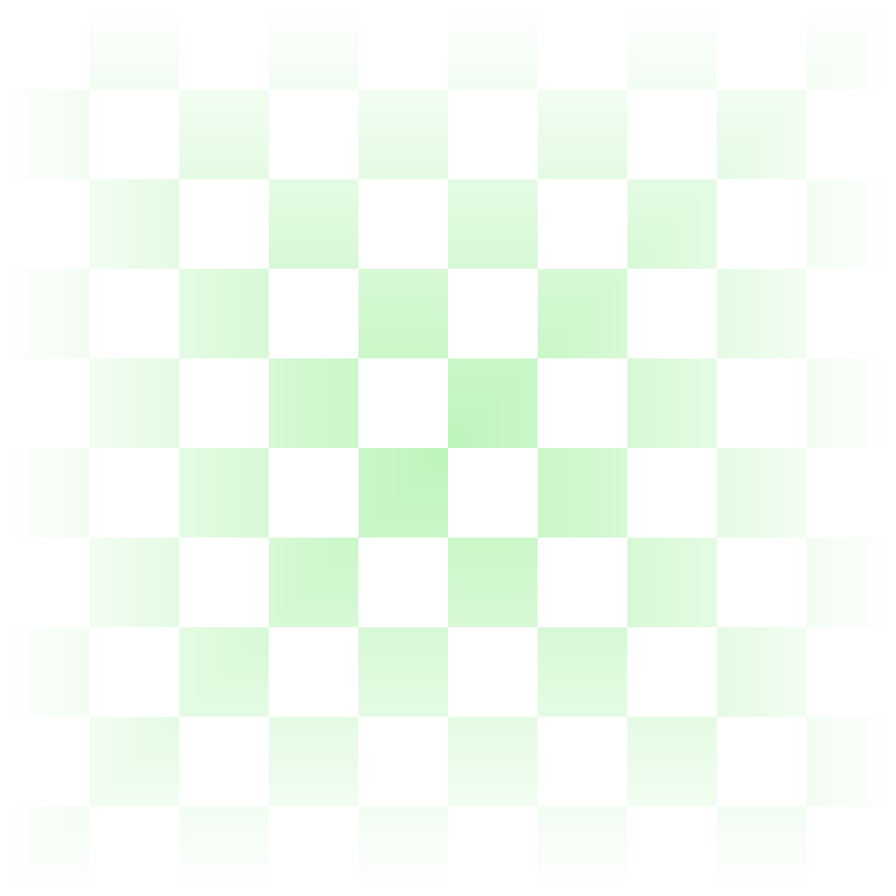
This pattern is drawn by a WebGL 2 fragment shader. Its source:

```glsl
#version 300 es
precision highp float;
// A ten by ten checkerboard of pale green cells on white.
// The green is strongest at the centre and fades linearly to the border,
// following square rings (Chebyshev distance).

uniform vec2 u_resolution;
out vec4 fragColor;

const float CELLS = 10.0;
const vec3 WHITE = vec3(1.0);
const vec3 CENTRE_GREEN = vec3(0.74, 0.96, 0.73);

// Square wave per axis: +1 in even cells, -1 in odd ones, softened over one pixel.
vec2 squareWave(vec2 p, vec2 pixel) {
    vec2 fromEvenCentre = abs(mod(p + 0.5, 2.0) - 1.0);
    return clamp((0.5 - fromEvenCentre) / (0.5 * pixel), -1.0, 1.0);
}

// Coverage of the even squares, where column plus row is even.
float checker(vec2 p, vec2 pixel) {
    vec2 wave = squareWave(p, pixel);
    return 0.5 + 0.5 * wave.x * wave.y;
}

// One at the centre, zero on the border, constant along square rings.
float squareFade(vec2 uv) {
    vec2 offset = abs(2.0 * uv - 1.0);
    return clamp(1.0 - max(offset.x, offset.y), 0.0, 1.0);
}

void main() {
    vec2 uv = gl_FragCoord.xy / u_resolution;
    float strength = checker(uv * CELLS, CELLS / u_resolution) * squareFade(uv);
    fragColor = vec4(mix(WHITE, CENTRE_GREEN, strength), 1.0);
}
```
